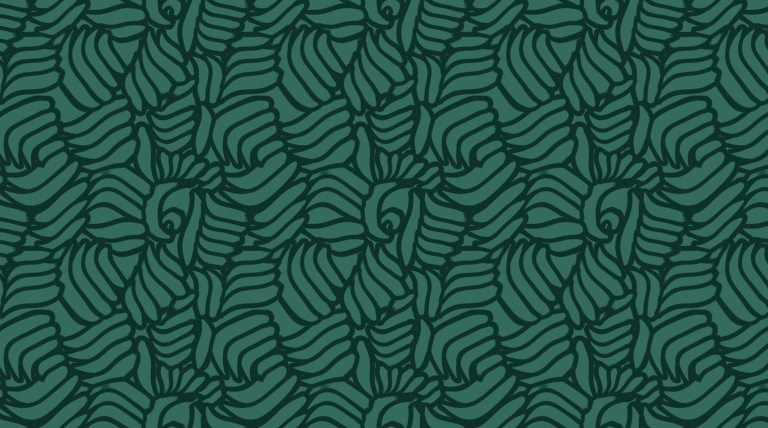
A Shadertoy shader for this pattern:

```glsl
// Seamless green foliage: fans of curved leaves packed with even dark gaps.

const vec3  LEAF_COLOR   = vec3(0.20, 0.42, 0.36);
const vec3  GROUND_COLOR = vec3(0.05, 0.19, 0.16);
const float CANVAS_UNITS = 43.0;            // units over the canvas height
const vec2  TILE         = vec2(22.0, 21.5);// size of one repeat in units
const float GAP          = 0.42;            // dark channel between leaves
const float FILL_MARGIN  = 0.52;            // clearance round the filler buds
const float MAX_WIDTH    = 0.80;            // widest half-width of a leaf
const float SWAY         = 0.045;           // S-curve of a leaf, per length
const float WARP         = 0.30;            // slow distortion of the tile
const float TAU          = 6.2831853;

float hash(vec2 p) {
    return fract(sin(dot(p, vec2(12.99, 78.23))) * 437.58);
}

// Distance to a tapered leaf along an arc from root to tip, wrapped on the tile.
// bend is half the arc angle; positive bulges to the right of travel.
float leafDistance(vec2 p, vec2 root, vec2 tip, float bend) {
    float variety = hash(root);
    vec2 q = p - 0.5 * (root + tip);
    q -= TILE * round(q / TILE);
    float span = length(tip - root);
    vec2 along = (tip - root) / span;
    q = vec2(dot(q, along), dot(q, vec2(-along.y, along.x)) * sign(bend));
    q.y += SWAY * span * sin(TAU * clamp(q.x / span, -0.5, 0.5));

    float halfAngle = abs(bend) * mix(0.85, 1.15, variety);
    float radius = 0.5 * span / sin(halfAngle);
    q.y += radius * cos(halfAngle);
    float angle = clamp(atan(q.x, q.y), -halfAngle, halfAngle);

    // Thin root, full belly, tip between rounded and pointed
    float t = 0.5 + 0.5 * angle / halfAngle;
    float taper = 0.08 + 3.2 * t * (1.0 - mix(0.82, 0.98, variety) * t);
    float width = min(MAX_WIDTH, 0.24 + 0.09 * span);
    return length(q - radius * vec2(sin(angle), cos(angle))) - width * taper;
}

// Adds a row of leaves; nearest keeps the two smallest distances.
void fan(inout vec2 nearest, vec2 p, int count, float bend,
         vec2 root, vec2 rootStep, vec2 tip, vec2 tipStep) {
    for (int i = 0; i < count; i++) {
        float k = float(i);
        vec2 a = root + k * rootStep;
        vec2 b = tip + k * tipStep;
        b += (b - a) * 0.14 * (hash(b) - 0.5) * min(k, 1.0);
        float d = leafDistance(p, a, b, bend);
        nearest = d < nearest.x ? vec2(d, nearest.x)
                                : vec2(nearest.x, min(nearest.y, d));
    }
}

// Signed depth inside the foliage, positive within a leaf.
float foliage(vec2 p) {
    vec2 n = vec2(1e3);
    vec2 none = vec2(0.0);

    // Curl, its hook and the stem beside it
    fan(n, p, 1,  1.50, vec2(19.0, 18.5), none, vec2(17.2, 23.6), none);
    fan(n, p, 1, -2.10, vec2(16.6, 22.3), none, vec2(18.0, 22.7), none);
    fan(n, p, 1, -0.35, vec2(19.4, 19.6), none, vec2(18.7, 26.6), none);

    // Crescents right of the curl
    fan(n, p, 5,  0.80, vec2(20.6, 19.6), vec2(-0.15, 1.3), vec2(25.3, 21.6), vec2(-0.5, 1.2));
    // Arches and long leaves left of the curl
    fan(n, p, 3, -0.80, vec2(8.8, 18.4), vec2(0.0, 1.4), vec2(14.9, 19.2), vec2(-0.3, 1.2));
    fan(n, p, 2,  0.45, vec2(9.0, 23.2), vec2(1.5, 1.2), vec2(14.6, 22.7), vec2(0.3, 1.3));
    fan(n, p, 3,  0.40, vec2(3.0, 21.6), vec2(0.6, 1.4), vec2(8.1, 18.9), vec2(0.4, 1.6));
    fan(n, p, 2,  0.60, vec2(0.3, 19.4), vec2(-0.1, -1.4), vec2(7.4, 16.5), vec2(-1.0, -1.0));

    // Nested plumes
    fan(n, p, 4, -0.95, vec2(0.4, 16.3), vec2(1.25, 0.1), vec2(4.7, 10.3), vec2(0.6, 1.3));
    fan(n, p, 4,  1.00, vec2(7.5, 3.1), vec2(1.25, 0.1), vec2(9.9, 10.8), vec2(0.7, -1.1));

    // Sweeping sprays between the plumes
    fan(n, p, 4, -0.45, vec2(0.2, 10.2), vec2(0.1, -1.4), vec2(6.0, 7.1), vec2(-0.2, -1.2));
    fan(n, p, 4,  0.50, vec2(6.3, 12.7), vec2(0.6, 1.4), vec2(12.7, 10.2), vec2(0.4, 1.3));
    fan(n, p, 4,  0.50, vec2(15.2, 24.4), vec2(-0.7, 1.3), vec2(18.2, 29.6), vec2(-1.3, 0.9));
    fan(n, p, 2, -0.40, vec2(19.2, 27.4), vec2(1.4, 0.1), vec2(20.4, 31.8), vec2(1.1, 0.2));

    // Small crescents, sprout and fillers
    fan(n, p, 3,  0.80, vec2(15.5, 11.3), vec2(0.15, 1.25), vec2(19.5, 11.4), vec2(-0.1, 1.15));
    fan(n, p, 4,  0.30, vec2(16.2, 17.9), vec2(0.35, 0.05), vec2(16.4, 14.8), vec2(1.3, 0.65));
    fan(n, p, 1, -0.50, vec2(20.4, 10.8), none, vec2(19.9, 15.6), none);
    fan(n, p, 1, -0.40, vec2(15.2, 18.0), none, vec2(14.6, 12.8), none);
    fan(n, p, 2,  0.50, vec2(19.7, 18.2), vec2(0.4, 0.9), vec2(21.6, 17.2), vec2(0.2, 0.9));
    fan(n, p, 1, -0.40, vec2(16.4, 10.4), none, vec2(19.3, 8.4), none);
    fan(n, p, 1,  0.40, vec2(16.4, 24.6), none, vec2(18.0, 27.6), none);
    fan(n, p, 1,  0.40, vec2(4.4, 25.9), none, vec2(7.0, 24.3), none);

    // Leaves shrink from their neighbours; buds grow in the leftover space
    float leaf = min(-n.x, 0.5 * (n.y - n.x - GAP));
    return max(leaf, n.x - FILL_MARGIN);
}

void mainImage(out vec4 fragColor, in vec2 fragCoord) {
    float pixel = CANVAS_UNITS / iResolution.y;
    vec2 p = fragCoord * pixel;
    p.y = CANVAS_UNITS - p.y; // y grows downward in the tile
    p += WARP * sin(2.0 * TAU * p.yx / TILE.yx + vec2(0.6, 2.1));

    float leaf = smoothstep(-0.85 * pixel, 0.85 * pixel, foliage(p));
    fragColor = vec4(mix(GROUND_COLOR, LEAF_COLOR, leaf), 1.0);
}
```
